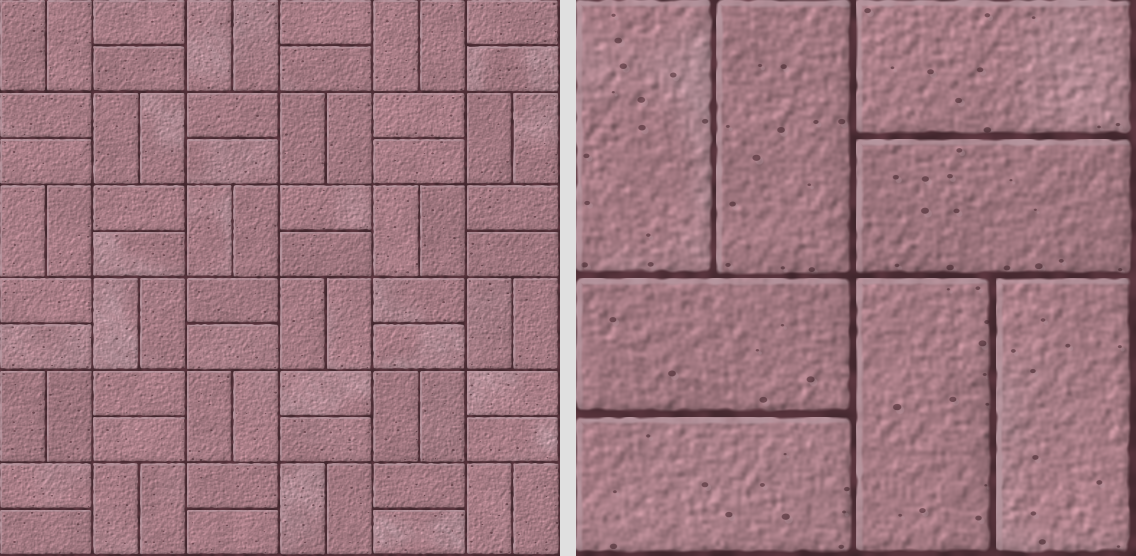
Left: the whole. Right: its middle third, enlarged.
A Shadertoy shader for this texture:

```glsl
// Basket-weave paving: square cells holding two bricks each, turned by
// a checkerboard rule. Each brick has a lit top-left rim, a dark joint on
// its lower right, embossed value-noise grain, small pits and pale wear.

#define CELLS 6.0           // cells across and down
#define JOINT 0.021         // dark joint width, in cells
#define RIM 0.022           // lit rim width, in cells
#define GRAIN_SCALE 34.0    // grain bumps per cell
#define GRAIN_DEPTH 0.42
#define PIT_SCALE 10.0      // pit sites per cell side
#define PIT_CHANCE 0.24
#define TONE_SPREAD 0.07    // brightness spread between bricks
#define BRICK_COLOR vec3(0.640, 0.474, 0.509)
#define WORN_COLOR vec3(0.715, 0.590, 0.625)
#define JOINT_COLOR vec3(0.290, 0.165, 0.195)

float hash(vec2 p) {
    vec3 q = fract(p.xyx * 0.1031);
    q += dot(q, q.yzx + 33.33);
    return fract((q.x + q.y) * q.z);
}

float noise(vec2 p) {
    vec2 i = floor(p), f = fract(p);
    f = f * f * (3.0 - 2.0 * f);
    return mix(mix(hash(i), hash(i + vec2(1, 0)), f.x),
               mix(hash(i + vec2(0, 1)), hash(i + vec2(1, 1)), f.x), f.y);
}

// Rough surface height, two octaves on rotated grids
float grainHeight(vec2 p) {
    vec2 q = mat2(0.8, 0.6, -0.6, 0.8) * p;
    return 0.68 * noise(q) + 0.32 * noise(p * 1.9 + 17.0);
}

// Scattered pits: x is the dark hollow, y its lit lower-right lip
vec2 pits(vec2 p, float soft) {
    vec2 site = floor(p);
    vec2 center = 0.3 + 0.4 * vec2(hash(site + 31.0), hash(site + 73.0));
    vec2 d = fract(p) - center;
    float radius = mix(0.05, 0.15, hash(site + 11.0));
    float on = step(hash(site + 5.0), PIT_CHANCE);
    float hollow = 1.0 - smoothstep(radius - soft, radius + soft, length(d * vec2(1.0, 1.3)));
    float lip = 1.0 - smoothstep(radius - soft, radius + soft, length(d - vec2(0.1, -0.1)));
    return on * vec2(hollow, lip * (1.0 - hollow));
}

float roundedBox(vec2 p, vec2 halfSize, float radius) {
    vec2 q = abs(p) - halfSize + radius;
    return length(max(q, 0.0)) + min(max(q.x, q.y), 0.0) - radius;
}

void mainImage(out vec4 fragColor, in vec2 fragCoord) {
    vec2 p = fragCoord / iResolution.xy * CELLS;
    float pixel = CELLS / iResolution.y;

    // Cell, brick orientation and coordinates inside the brick
    vec2 cell = floor(p), f = fract(p);
    bool lying = mod(cell.x + cell.y, 2.0) < 0.5;
    vec2 size = lying ? vec2(1.0, 0.5) : vec2(0.5, 1.0);
    vec2 part = floor(f / size);
    vec2 local = f - part * size;
    vec2 id = cell * 2.0 + part;

    // Face outline: joint lies on the right and bottom, with ragged edges
    float ragged = noise(p * 26.0 + 40.0) - 0.5;
    vec2 joint = JOINT * (0.85 + 0.4 * vec2(hash(id + 51.0), hash(id + 87.0)));
    vec2 low = vec2(0.0, joint.y);
    vec2 high = vec2(size.x - joint.x, size.y);
    float edge = roundedBox(local - 0.5 * (low + high), 0.5 * (high - low), 0.018);
    edge += 0.012 * ragged;

    // Brick tone, pale worn clouds and faint diagonal streaks
    vec3 color = BRICK_COLOR * (1.0 + TONE_SPREAD * (hash(id + 3.0) - 0.5));
    float cloud = noise(p * 2.6 + hash(id) * 50.0);
    float streak = noise(vec2(p.x + p.y, (p.y - p.x) * 0.35) * 15.0);
    float wear = smoothstep(0.35, 0.9, cloud) * smoothstep(0.35, 0.95, hash(id + 19.0));
    color = mix(color, WORN_COLOR, wear * (0.35 + 0.45 * streak));
    color *= 1.0 + 0.07 * (noise(p * 5.0 + 9.0) - 0.5);

    // Grain lit from the upper left
    vec2 g = p * GRAIN_SCALE;
    float relief = grainHeight(g) - grainHeight(g + vec2(-0.42, 0.42));
    color *= 1.0 + GRAIN_DEPTH * relief;
    vec2 pit = pits(p * PIT_SCALE, max(0.03, 0.7 * pixel * PIT_SCALE));
    color = mix(color, JOINT_COLOR, 0.6 * pit.x);
    color = mix(color, WORN_COLOR, 0.35 * pit.y);

    // Lit rim on the left and top, soft shade toward the right and bottom
    float soft = max(0.007, 0.75 * pixel);
    float lit = min(local.x, size.y - local.y) + 0.008 * ragged;
    float rim = 1.0 - smoothstep(RIM - soft, RIM + soft, lit);
    color = mix(color, WORN_COLOR, rim * (0.5 + 0.5 * noise(p * 18.0)));
    float shade = min(high.x - local.x, local.y - low.y);
    color *= 1.0 - 0.18 * exp(-max(shade, 0.0) / 0.02);

    // Dark joint with uneven depth
    float gap = smoothstep(-soft, soft, edge);
    vec3 gapColor = JOINT_COLOR * (0.8 + 0.45 * noise(p * 22.0 + 7.0));
    color = mix(color, gapColor, gap * 0.95);

    fragColor = vec4(color, 1.0);
}
```
